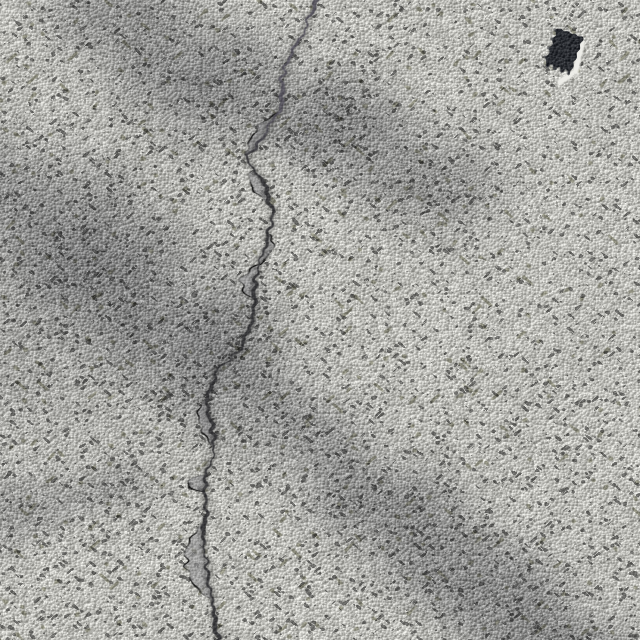
This texture is drawn by a Shadertoy shader. Its source:

```glsl
vec2 hash2(vec2 cell) {
    vec2 k = vec2(dot(cell, vec2(127.1, 311.7)), dot(cell, vec2(269.5, 183.3)));
    return fract(sin(k) * 43758.55);
}

// Cellular noise: x = distance to nearest seed, y = random value of that seed
vec2 cellular(vec2 p) {
    vec2 base = floor(p), nearest = vec2(9.0, 0.0);
    for (int j = -1; j <= 1; j++)
    for (int i = -1; i <= 1; i++) {
        vec2 cell = base + vec2(i, j);
        float d = length(cell + hash2(cell) - p);
        if (d < nearest.x) nearest = vec2(d, hash2(cell + 71.0).x);
    }
    return nearest;
}

float segment(vec2 p, vec2 a, vec2 b) {
    vec2 ab = b - a;
    return length(p - a - ab * clamp(dot(p - a, ab) / dot(ab, ab), 0.0, 1.0));
}

// Soft shadow along a segment
float band(vec2 p, vec2 a, vec2 b, float width) {
    float d = segment(p, a, b) / width;
    return exp(-d * d);
}

float box(vec2 p, vec2 halfSize) {
    vec2 q = abs(p) - halfSize;
    return length(max(q, 0.0)) + min(max(q.x, q.y), 0.0);
}

// Horizontal position of the crack at height y, evenly spaced knots
float crackX(float y) {
    float knots[25] = float[25](
        .341, .332, .327, .322, .318, .322, .319, .336, .332, .320, .336, .378, .397,
        .397, .402, .418, .427, .414, .385, .414, .443, .440, .453, .478, .495);
    float t = clamp(y, 0.0, 0.9999) * 24.0;
    int k = int(t);
    return mix(knots[k], knots[k + 1], smoothstep(-0.1, 1.1, fract(t)))
        + 0.0025 * sin(y * 150.0 + 3.0 * sin(y * 57.0)) + 0.0012 * sin(y * 420.0);
}

float shadows(vec2 p) {
    vec2 q = p + 0.012 * sin(p.yx * vec2(31.0, 27.0) + 2.0 * sin(p * 17.0));
    float s = 0.65 * band(q, vec2(.17, .98), vec2(.31, .88), .085);
    s += 0.45 * band(q, vec2(.33, .86), vec2(.50, .82), .075);
    s += 0.60 * band(q, vec2(.52, .81), vec2(.70, .70), .070);
    s += 0.75 * band(q, vec2(-.03, .70), vec2(.13, .63), .095);
    s += 0.70 * band(q, vec2(.14, .57), vec2(.31, .46), .085);
    s += 0.65 * band(q, vec2(.36, .43), vec2(.53, .27), .070);
    s += 0.85 * band(q, vec2(.62, .19), vec2(.90, -.03), .075);
    s += 0.40 * band(q, vec2(-.02, .19), vec2(.19, .24), .045);
    s += 0.25 * band(q, vec2(.0, .45), vec2(.25, .50), .15);
    return 1.0 - exp(-1.3 * s);
}

void mainImage(out vec4 fragColor, in vec2 fragCoord) {
    vec2 p = fragCoord / iResolution.xy;
    float px = 1.0 / iResolution.y;

    // Concrete tone under soft shadows
    float shade = shadows(p);
    vec3 color = mix(vec3(.735, .735, .715), vec3(.455, .457, .462), shade);
    color += 0.012 * sin(p.x * 23.0 + 3.0 * sin(p.y * 19.0)) * sin(p.y * 37.0 + p.x * 11.0);

    // Raised grain lit from one side
    vec2 g = p * vec2(205.0, 230.0);
    vec2 grain = cellular(g);
    float relief = grain.x - cellular(g + vec2(.35, -.4)).x;
    color += 0.29 * relief + 0.17 * (grain.y - 0.5);

    // Small pits and sparse larger stains
    vec2 pit = cellular(p * vec2(98.0, 125.0) + 0.3 * sin(p.yx * 260.0));
    float pitSize = 0.42 * smoothstep(0.55, 1.0, pit.y);
    color *= 1.0 - 0.45 * smoothstep(pitSize + 0.1, pitSize - 0.1, pit.x) * step(0.55, pit.y);
    vec2 stain = cellular(p * vec2(38.0, 44.0) + 0.2 * sin(p.yx * 190.0));
    color *= 1.0 - vec3(.27, .27, .33) * smoothstep(.24, .10, stain.x) * step(0.72, stain.y);

    // Crack distance corrected for slope
    float slope = (crackX(p.y + .003) - crackX(p.y - .003)) / .006;
    float side = p.x - crackX(p.y);
    float crack = abs(side) / sqrt(1.0 + slope * slope);
    float width = 0.0022 + 0.0013 * sin(p.y * 61.0) * sin(p.y * 23.0 + 1.0);

    // Broken chips: center height, half height, sideways bulge
    vec3 chips[7] = vec3[7](vec3(.79, .035, -.018), vec3(.71, .026, -.022),
        vec3(.61, .026, .012), vec3(.56, .028, -.022), vec3(.34, .040, -.018),
        vec3(.245, .014, -.029), vec3(.12, .062, -.032));
    for (int i = 0; i < 7; i++) {
        vec3 chip = chips[i];
        float t = (p.y - chip.x) / chip.y;
        float bulge = chip.z * (1.0 - t * t) + 0.0015 * sin(p.y * 310.0);
        float tilt = slope - 2.0 * chip.z * t / chip.y;
        float rim = abs(side - bulge) / sqrt(1.0 + tilt * tilt);
        float inRange = smoothstep(1.0, 0.9, abs(t));
        float across = side * sign(chip.z);
        float fill = smoothstep(-px, px, across) * smoothstep(px, -px, across - abs(bulge));
        color = mix(color, vec3(.56, .56, .57) + 0.1 * relief, 0.55 * fill * inRange);
        float broken = 0.55 + 0.35 * sin(p.y * 170.0 + float(i));
        color *= 1.0 - broken * inRange * smoothstep(.0012 + px, .0012 - px, rim);
    }

    // Dark crack with a worn border
    color *= 1.0 - 0.22 * exp(-crack * crack / 0.00005);
    vec3 depth = mix(vec3(.20, .20, .21), vec3(.34, .33, .37), smoothstep(.72, .84, p.y));
    color = mix(color, depth + 0.1 * relief, 0.92 * smoothstep(width + px, width - px, crack));

    // Dark pebble in a bright socket
    vec2 stone = p - vec2(.880, .921);
    stone = mat2(.94, .34, -.34, .94) * stone;
    float rough = 0.002 * sin(stone.y * 420.0) + 0.0015 * sin(stone.x * 530.0);
    float glint = min(segment(p, vec2(.909, .932), vec2(.899, .888)),
                      segment(p, vec2(.894, .885), vec2(.875, .872)));
    color = mix(color, vec3(.93, .93, .91), smoothstep(.007, .002, glint));
    float pebble = box(stone, vec2(.019, .027)) + rough - .003;
    vec3 pebbleColor = vec3(.17, .18, .20) + 0.16 * relief + 0.08 * (grain.y - 0.5);
    color = mix(color, pebbleColor, smoothstep(px, -px, pebble));

    fragColor = vec4(clamp(color, 0.0, 1.0), 1.0);
}
```
